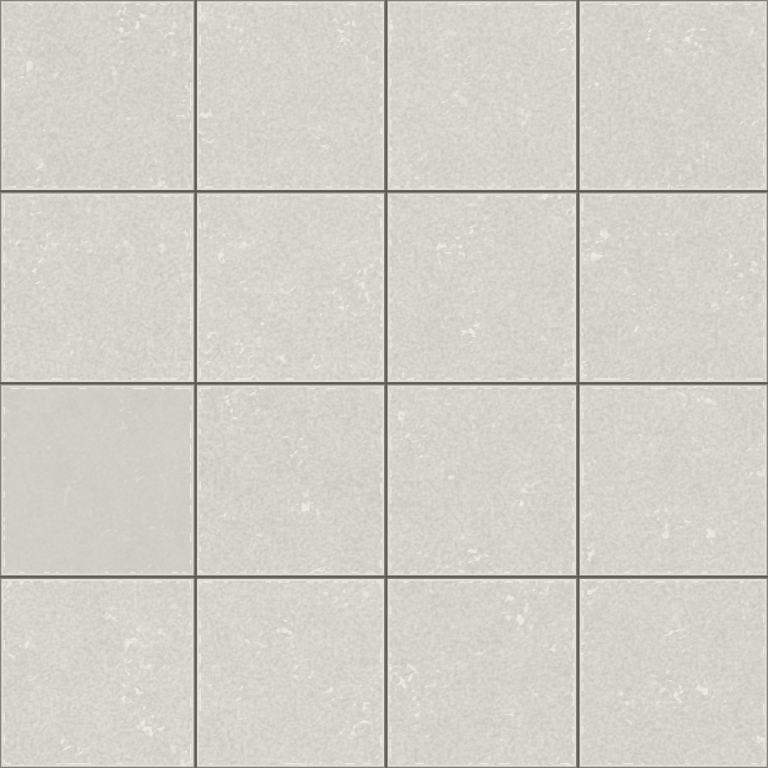
A WebGL 2 fragment shader for this texture:

```glsl
#version 300 es
precision highp float;

uniform vec2 u_resolution;
out vec4 outColor;

// Joints sit slightly off an even four by four grid
const vec3 COLUMN_JOINTS = vec3(0.2549, 0.5029, 0.7529);
const vec3 ROW_JOINTS = vec3(0.2490, 0.5010, 0.7510);
const float GROUT_HALF = 0.0024;
const float BORDER_HALF = 0.0018;
const float CORE_HALF = 0.0010;
const float LEAN = 0.0005;
const vec2 POLISHED_TILE = vec2(0.0, 1.0);

const vec3 STONE_DARK = vec3(0.82, 0.81, 0.78);
const vec3 STONE_LIGHT = vec3(0.85, 0.84, 0.81);
const vec3 FLECK = vec3(0.93, 0.92, 0.89);
const vec3 GROUT_EDGE = vec3(0.51, 0.50, 0.47);
const vec3 GROUT_CORE = vec3(0.35, 0.34, 0.31);

float hash(vec2 p, float seed) {
    vec3 q = fract(vec3(p, seed + 0.7) * vec3(0.1031, 0.1030, 0.0973));
    q += dot(q, q.yzx + 33.33);
    return fract((q.x + q.y) * q.z);
}

float cornerRamp(vec2 cell, vec2 offset, float period, float seed) {
    float angle = 6.28319 * hash(mod(cell, period), seed);
    return dot(vec2(cos(angle), sin(angle)), offset);
}

// Gradient noise that wraps after a whole number of cells
float noise(vec2 p, float period, float seed) {
    vec2 i = floor(p);
    vec2 f = p - i;
    vec2 w = f * f * f * (f * (f * 6.0 - 15.0) + 10.0);
    vec2 e = vec2(1.0, 0.0);
    float low = mix(cornerRamp(i, f, period, seed),
                    cornerRamp(i + e.xy, f - e.xy, period, seed), w.x);
    float high = mix(cornerRamp(i + e.yx, f - e.yx, period, seed),
                     cornerRamp(i + e.xx, f - e.xx, period, seed), w.x);
    return mix(low, high, w.y);
}

float wrapped(vec2 uv, float period, float seed) {
    return noise(uv * period, period, seed);
}

float fbm(vec2 uv, float period, float seed) {
    float sum = 0.0;
    float gain = 1.0;
    for (int i = 0; i < 4; i++) {
        sum += gain * wrapped(uv, period, seed + float(i));
        period *= 2.0;
        gain *= 0.6;
    }
    return sum;
}

vec2 warp(vec2 uv, float period, float seed) {
    return uv + 0.45 / period * vec2(wrapped(uv, period, seed),
                                     wrapped(uv, period, seed + 1.0));
}

// Integer shear keeps the slanted cells periodic
vec2 slant(vec2 uv) {
    return vec2(2.0 * uv.x + uv.y, 4.0 * uv.y - 2.0 * uv.x);
}

float band(float d, float halfWidth, float blur) {
    return 1.0 - smoothstep(halfWidth - blur, halfWidth + blur, d);
}

float smallest(vec3 v) {
    return min(v.x, min(v.y, v.z));
}

float tileIndex(float x, vec3 joints) {
    return dot(step(joints, vec3(x)), vec3(1.0));
}

// Distance from the grout's edge, and from its dark core
vec2 jointDistance(float x, vec3 joints) {
    float inner = smallest(abs(x - joints + LEAN)) - GROUT_HALF;
    float border = min(x, 1.0 - x) - BORDER_HALF;
    return vec2(min(inner, border), smallest(abs(x - joints)));
}

// Fine crinkled ridges in the surface
float grain(vec2 uv, float seed) {
    vec2 p = warp(uv, 60.0, seed + 11.0);
    float ridge = 0.2 - abs(noise(slant(p) * 40.0, 40.0, seed + 13.0));
    return ridge + 0.8 * wrapped(p, 150.0, seed + 14.0)
                 + 0.9 * wrapped(uv, 230.0, seed + 15.0);
}

// Pale chips and slivers, gathered in loose clusters
float flecks(vec2 uv, float seed) {
    vec2 p = warp(uv, 70.0, seed + 23.0);
    float cluster = smoothstep(0.0, 0.5, fbm(uv, 14.0, seed + 19.0));
    float chip = wrapped(p, 64.0, seed + 25.0);
    float sliver = noise(slant(p) * 36.0, 36.0, seed + 26.0);
    float ragged = 0.35 * wrapped(uv, 170.0, seed + 27.0);
    return cluster * max(smoothstep(0.28, 0.50, chip + ragged),
                         smoothstep(0.26, 0.48, sliver + ragged));
}

vec3 stone(vec2 uv, vec2 tile, float seed) {
    float polished = 1.0 - step(0.5, distance(tile, POLISHED_TILE));
    float tone = hash(tile, 5.0) - 0.5;
    float rough = mix(1.0, 0.35, polished);
    float shade = 0.5 + 0.3 * tone - 0.6 * polished
                + 0.45 * fbm(uv, 20.0, seed) + 1.6 * rough * grain(uv, seed);
    vec3 color = mix(STONE_DARK, STONE_LIGHT, clamp(shade, -0.9, 1.9));
    // Slight warm and cool drift
    float warmth = 0.7 * wrapped(uv, 40.0, seed + 31.0) + 0.3 * tone;
    color += vec3(0.003, 0.002, -0.010) * warmth;
    return mix(color, FLECK, 0.9 * rough * flecks(uv, seed));
}

void main() {
    vec2 uv = gl_FragCoord.xy / u_resolution;
    float blur = 0.5 / min(u_resolution.x, u_resolution.y);
    vec2 tile = vec2(tileIndex(uv.x, COLUMN_JOINTS), tileIndex(uv.y, ROW_JOINTS));
    vec2 joint = min(jointDistance(uv.x, COLUMN_JOINTS),
                     jointDistance(uv.y, ROW_JOINTS));
    float seed = 40.0 * (tile.x + 4.0 * tile.y);
    vec3 color = stone(uv, tile, seed);

    // Pale rim with sparse bright chips behind it
    float rim = band(joint.x, 0.0024, blur);
    float chips = band(abs(joint.x - 0.0038), 0.0010, blur)
                * smoothstep(0.10, 0.18, wrapped(uv, 90.0, seed + 35.0));
    color = mix(color, FLECK, max(0.55 * rim, 0.9 * chips));

    // Grout with a darker core
    vec3 grout = mix(GROUT_EDGE, GROUT_CORE, band(joint.y, CORE_HALF, blur));
    color = mix(color, grout, band(joint.x, 0.0, blur));

    outColor = vec4(color, 1.0);
}
```
